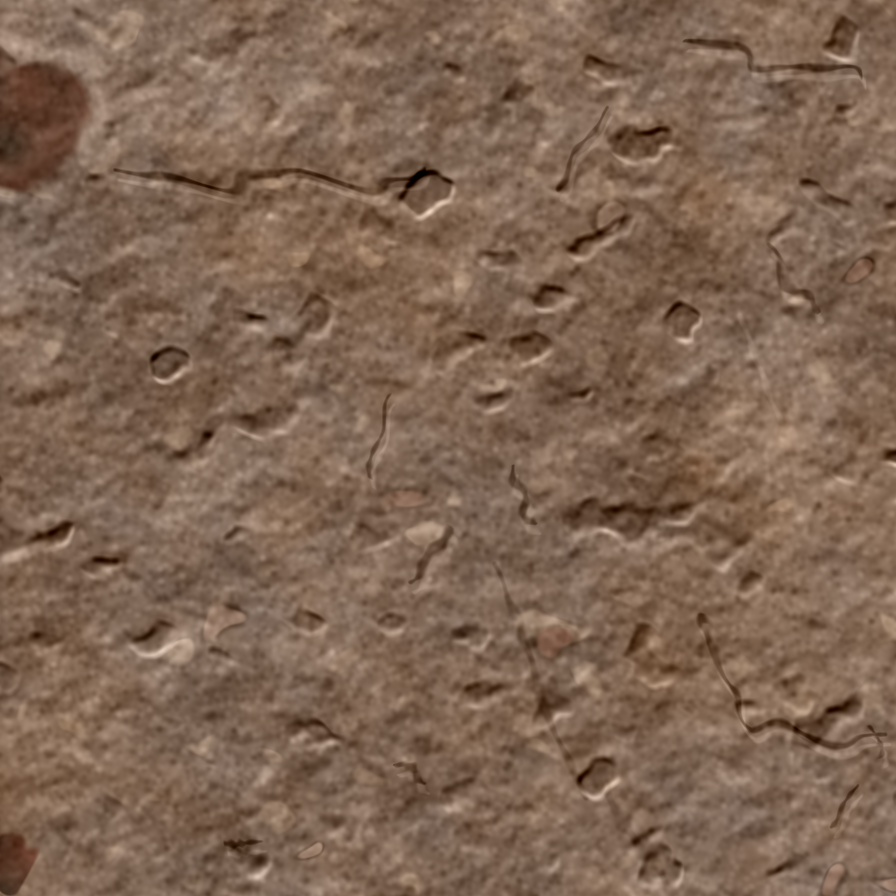
Write a Shadertoy shader that draws this texture.

```glsl
// Weathered brown stone: pitted, grainy relief lit from above, with cracks, pebbles and a chipped hollow.

vec3 hash3(vec2 p) {
    vec3 q = fract(p.xyx * vec3(0.1031, 0.1030, 0.0973));
    q += dot(q, q.yxz + 33.33);
    return fract((q.xxy + q.yzz) * q.zyx);
}

// Cellular noise: one soft bump or dent per cell, roughly -1 to 1
float grains(vec2 p) {
    vec2 cell = floor(p);
    float sum = 0.0;
    for (int j = -1; j <= 1; j++)
        for (int i = -1; i <= 1; i++) {
            vec2 c = cell + vec2(i, j);
            vec3 r = hash3(c);
            vec2 d = p - c - r.xy;
            float falloff = max(0.0, 1.0 - dot(d, d));
            sum += (r.z * 2.0 - 1.0) * falloff * falloff * falloff;
        }
    return sum;
}

// Layered sines that make straight outlines ragged
vec2 wobble(vec2 p) {
    return 0.010 * sin(p.yx * vec2(31.0, 37.0) + 2.0 * sin(p * 23.0))
         + 0.004 * sin(p.yx * vec2(97.0, 83.0) + 2.0 * sin(p * 71.0));
}

float pits(vec2 p) {
    return smoothstep(0.45, 1.0, grains(p * vec2(21.0, 28.0) + 40.0));
}

float height(vec2 p) {
    vec2 q = p + 0.6 * wobble(p * 1.7);
    return grains(q * 14.0) + 0.6 * grains(q * vec2(31.0, 37.0) + 9.0)
         + 0.3 * grains(p * 80.0 + 5.0) - 1.2 * pits(q);
}

// Tapered line from a to b, 1 on its core
float crack(vec2 p, vec2 a, vec2 b, float width) {
    vec2 ab = b - a;
    float t = clamp(dot(p - a, ab) / dot(ab, ab), 0.0, 1.0);
    float w = width * (0.5 + 0.5 * sin(t * 3.14)) * (0.75 + 0.35 * sin(t * 19.0 + a.x * 40.0));
    return 1.0 - smoothstep(0.3 * w, w + 0.002, length(p - a - t * ab));
}

float cracks(vec2 p) {
    vec2 q = p + wobble(p);
    float c = crack(q, vec2(0.13, 0.80), vec2(0.46, 0.80), 0.007);
    c = max(c, crack(q, vec2(0.79, 0.31), vec2(0.84, 0.18), 0.006));
    c = max(c, crack(q, vec2(0.84, 0.18), vec2(0.98, 0.18), 0.007));
    c = max(c, crack(q, vec2(0.77, 0.95), vec2(0.96, 0.91), 0.007));
    // Short scattered fissures
    for (int i = 0; i < 9; i++) {
        vec3 r = hash3(vec2(i, 17));
        float angle = r.z * 6.28;
        vec2 along = (0.02 + 0.04 * r.y) * vec2(cos(angle), sin(angle));
        c = max(c, 0.8 * crack(q, r.xy - along, r.xy + along, 0.005));
    }
    return c;
}

// Signed distance to a ragged ellipse, in units of its radius
float hollow(vec2 p, vec2 centre, vec2 radius) {
    return length((p + wobble(p) - centre) / radius) - 1.0;
}

void mainImage(out vec4 fragColor, in vec2 fragCoord) {
    vec2 p = fragCoord / iResolution.y;
    vec2 q = p + 0.6 * wobble(p * 1.7);
    vec2 toLight = vec2(-0.0022, 0.0056);

    // Relief, mottling and fine grain
    float tone = 0.25 * (height(p) - height(p + toLight));
    tone += 0.05 * grains(q * 8.0 + 70.0) + 0.05 * grains(q * 30.0 + 22.0);
    tone += 0.06 * grains(p * 150.0) - 0.09 * pits(q);

    // Cracks with a lit lower lip, and faint slanted scratches
    tone += 0.10 * cracks(p + 2.0 * toLight) - 0.20 * cracks(p);
    vec2 s = p + 0.3 * wobble(p);
    tone -= 0.09 * crack(s, vec2(0.55, 0.37), vec2(0.65, 0.11), 0.007);
    tone -= 0.07 * crack(s, vec2(0.67, 0.13), vec2(0.75, 0.00), 0.012);
    tone += 0.06 * crack(s, vec2(0.83, 0.65), vec2(0.87, 0.53), 0.006);

    // Warm and grey patches
    float warmth = grains(p * 5.0 + 3.0) + 0.7 * grains(q * 19.0 + 50.0);
    vec3 color = vec3(0.505, 0.405, 0.333) + tone + warmth * vec3(0.016, 0.0, -0.016);

    // Pale mineral flecks
    float fleck = smoothstep(0.55, 0.95, grains(q * vec2(25.0, 31.0) + 90.0));
    color += fleck * vec3(0.13, 0.125, 0.11);

    // A few embedded pebbles, from reddish to pale
    for (int i = 0; i < 8; i++) {
        vec3 r = hash3(vec2(i, 61));
        float d = hollow(p, r.xy, vec2(0.014, 0.011) * (0.7 + r.z));
        vec3 pebble = mix(vec3(0.49, 0.32, 0.25), vec3(0.69, 0.60, 0.52), fract(r.z * 7.0));
        color -= 0.08 * (1.0 - smoothstep(0.0, 0.5, abs(d - 0.1)));
        color = mix(color, pebble + 0.8 * tone, 0.8 * (1.0 - smoothstep(-0.25, 0.15, d)));
    }

    // Chipped hollows on the left edge: pale rim, dark rusty floor
    float d = min(hollow(p, vec2(-0.01, 0.86), vec2(0.11, 0.085)),
                  hollow(p, vec2(0.015, 0.04), vec2(0.025, 0.035)));
    color += 0.10 * (1.0 - smoothstep(0.0, 0.22, abs(d - 0.14))) * smoothstep(0.78, 0.95, p.y);
    vec3 rust = mix(vec3(0.27, 0.19, 0.13), vec3(0.42, 0.24, 0.17), 0.5 + 0.6 * grains(p * 24.0));
    color = mix(color, rust + 0.6 * tone, 1.0 - smoothstep(-0.14, 0.04, d));

    fragColor = vec4(clamp(color, 0.0, 1.0), 1.0);
}
```
